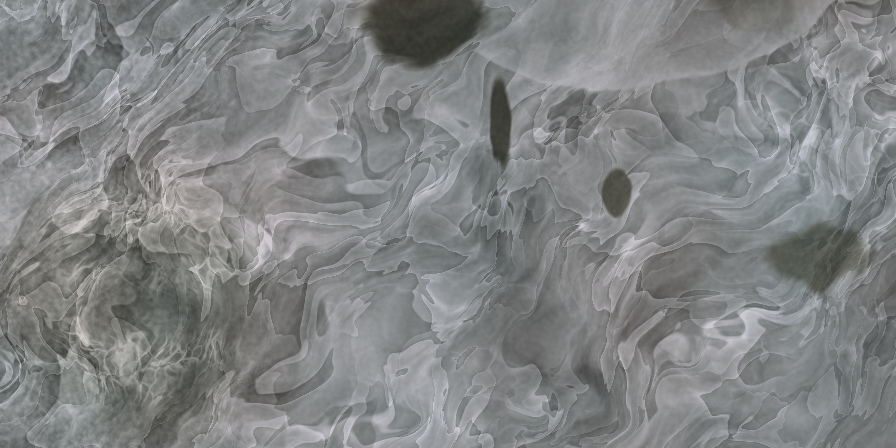
Write a Shadertoy shader that draws this texture.

```glsl
// Translucent grey mineral sheets with pale lips, dark pockets and branching veins.

const vec3 SHADOW = vec3(0.21, 0.215, 0.205);
const vec3 SLATE = vec3(0.53, 0.54, 0.545);
const vec3 PALE = vec3(0.69, 0.69, 0.71);
const vec3 OLIVE_TINT = vec3(1.02, 1.0, 0.92);
const float BASE_TONE = 0.505;
const float FLOW_ANGLE = 0.85;
const int SHEETS = 7;
const float LIP_GAIN = 0.15;
const float SHADE_GAIN = 0.07;
const float VEIN_GAIN = 0.17;
const float GRAIN_GAIN = 0.06;

// Ellipses: centre, radii
const vec4 POCKETS[5] = vec4[5](
    vec4(0.95, 0.95, 0.14, 0.11), vec4(1.11, 0.73, 0.03, 0.11),
    vec4(1.82, 0.43, 0.14, 0.08), vec4(1.38, 0.57, 0.03, 0.05),
    vec4(1.70, 1.00, 0.14, 0.06));
const float POCKET_DEPTH[5] = float[5](0.95, 0.95, 0.55, 0.7, 0.6);
const vec4 GLOWS[4] = vec4[4](
    vec4(0.64, 0.76, 0.10, 0.24), vec4(0.66, 0.45, 0.15, 0.08),
    vec4(1.45, 0.42, 0.06, 0.17), vec4(1.74, 0.70, 0.15, 0.16));

vec2 hash2(vec2 p) {
    vec3 q = fract(p.xyx * vec3(0.1031, 0.1030, 0.0973));
    q += dot(q, q.yzx + 33.33);
    return fract((q.xx + q.yz) * q.zy);
}

float corner(vec2 cell, vec2 offset) {
    return dot(hash2(cell) * 2.0 - 1.0, offset);
}

// Gradient noise, centred on zero
float noise(vec2 p) {
    vec2 i = floor(p), f = p - i;
    vec2 u = f * f * f * (f * (f * 6.0 - 15.0) + 10.0);
    vec2 e = vec2(1.0, 0.0);
    float low = mix(corner(i, f), corner(i + e, f - e), u.x);
    float high = mix(corner(i + e.yx, f - e.yx), corner(i + 1.0, f - 1.0), u.x);
    return 1.2 * mix(low, high, u.y);
}

float fbm(vec2 p, int octaves) {
    float sum = 0.0, gain = 1.0;
    for (int i = 0; i < octaves; i++) {
        sum += gain * noise(p);
        p = mat2(1.6, 1.2, -1.2, 1.6) * p + 7.7;
        gain *= 0.48;
    }
    return sum;
}

vec2 warp(vec2 p) {
    return vec2(fbm(p, 3), fbm(p + 31.4, 3));
}

// Cell borders, 1 on the border and 0 inside
float veins(vec2 p) {
    vec2 cell = floor(p);
    float first = 9.0, second = 9.0;
    for (int y = -1; y <= 1; y++)
    for (int x = -1; x <= 1; x++) {
        vec2 c = cell + vec2(x, y);
        float d = length(c + hash2(c) - p);
        second = min(second, max(first, d));
        first = min(first, d);
    }
    return 1.0 - smoothstep(0.03, 0.22, second - first);
}

float ellipse(vec2 p, vec4 shape) {
    return length((p - shape.xy) / shape.zw);
}

void mainImage(out vec4 fragColor, in vec2 fragCoord) {
    vec2 p = fragCoord / iResolution.y;
    vec2 drift = warp(p * 2.5);
    vec2 dir = vec2(cos(FLOW_ANGLE), sin(FLOW_ANGLE));
    vec2 bent = p + 0.14 * drift;
    vec2 flow = vec2(dot(bent, dir), dot(bent, vec2(-dir.y, dir.x)));

    // Smoky ground with wisps drawn along the flow
    float cloud = fbm(flow * vec2(2.5, 4.0) + 0.9 * drift, 6);
    float streak = fbm(flow * vec2(9.0, 32.0) + drift, 4);
    float wisp = exp(-14.0 * abs(fbm(flow * vec2(4.0, 10.0) + 1.2 * drift + 5.0, 4)));
    float tone = BASE_TONE + 0.17 * cloud + 0.06 * streak + 0.05 * (wisp - 0.25);

    // Overlapping sheets: bright lip inside the edge, soft shade outside
    for (int i = 0; i < SHEETS; i++) {
        float id = float(i);
        vec2 q = flow * vec2(1.5, 3.1) * (1.0 + 0.32 * id) + 17.3 * id;
        q += 0.6 * warp(q * 1.2);
        float f = fbm(q, 4) + 0.04;
        float shown = smoothstep(-0.15, 0.25, noise(p * 2.3 + 5.7 * id));
        float inside = smoothstep(0.0, 0.025, f);
        tone += shown * LIP_GAIN * inside * exp(-12.0 * max(f, 0.0));
        tone -= shown * SHADE_GAIN * (1.0 - inside) * exp(9.0 * min(f, 0.0));
    }

    // Pale feathery glows
    float feather = smoothstep(-0.15, 0.3, fbm(flow * vec2(9.0, 14.0) + 2.0 * drift, 5));
    for (int i = 0; i < GLOWS.length(); i++) {
        float d = ellipse(p + 0.12 * drift, GLOWS[i]);
        tone += 0.14 * feather * (1.0 - smoothstep(0.3, 1.2, d));
    }

    // Branching veins at the lower left, wide crackle at the right
    vec2 crinkle = warp(p * 11.0);
    float delta = 1.0 - smoothstep(0.35, 1.15, ellipse(p + 0.1 * drift, vec4(0.3, 0.3, 0.38, 0.34)));
    float broken = smoothstep(-0.2, 0.2, noise(p * 8.0 + 3.0));
    float branches = veins(flow * vec2(15.0, 23.0) + 1.1 * crinkle);
    branches = max(branches, 0.6 * veins(flow * vec2(30.0, 42.0) + 1.3 * crinkle));
    tone += delta * (VEIN_GAIN * branches * broken - 0.03);
    float crackle = 1.0 - smoothstep(0.5, 1.1, ellipse(p, vec4(1.83, 0.7, 0.24, 0.2)));
    tone += 0.09 * crackle * broken * veins(p * 9.0 + 0.8 * crinkle);

    // Dark pockets
    float olive = 0.6 * delta;
    float ragged = 0.45 * fbm(flow * vec2(4.0, 9.0) + 2.0, 4);
    for (int i = 0; i < POCKETS.length(); i++) {
        float d = ellipse(p + 0.05 * drift, POCKETS[i]) + ragged;
        float hollow = 1.0 - smoothstep(0.75, 1.05, d);
        tone = mix(tone, 0.2 + 0.12 * cloud, hollow * POCKET_DEPTH[i]);
        olive = max(olive, hollow);
    }

    // Broad upper plate with a curved lower rim
    vec2 s = p + 0.05 * drift;
    float rim = s.y - 0.795 - 0.75 * (s.x - 1.38) * (s.x - 1.38);
    float plate = min(rim, 0.66 * (s.x - 1.0 - 1.13 * (s.y - 0.85)));
    float cover = mix(0.8, 0.25, smoothstep(0.05, 0.2, plate) * smoothstep(1.4, 1.6, p.x));
    float plateTone = 0.53 + 0.12 * cloud + 0.05 * streak + 0.14 * exp(-25.0 * max(plate, 0.0));
    float plateMask = cover * smoothstep(0.0, 0.01, plate);
    tone = mix(tone, plateTone, plateMask);
    olive *= 1.0 - plateMask;

    // Fine grain, coarser towards the left
    float speckle = 1.0 - smoothstep(0.1, 0.8, p.x);
    tone += GRAIN_GAIN * (0.5 + speckle) * fbm(p * 75.0, 2);
    tone = clamp(tone, 0.15, 0.8);

    // Tone to colour
    vec3 color = tone < SLATE.r
        ? mix(SHADOW, SLATE, (tone - SHADOW.r) / (SLATE.r - SHADOW.r))
        : mix(SLATE, PALE, (tone - SLATE.r) / (PALE.r - SLATE.r));
    color *= mix(vec3(1.0), OLIVE_TINT, olive);
    color += 0.025 * drift.x * vec3(1.0, -0.2, -0.5);
    fragColor = vec4(color, 1.0);
}
```
